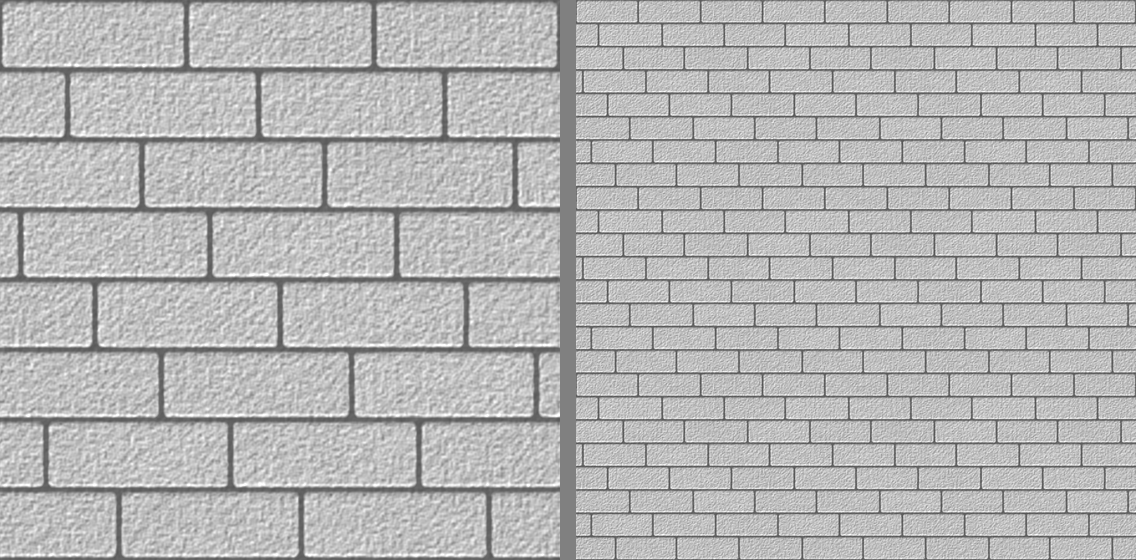
Left: one tile. Right: repeated 3 by 3.
Write a Shadertoy shader that draws this texture.

```glsl
// Pale grey stone bricks, three across and eight rows, with embossed grain and dark joints.

float hash(vec2 p) {
    return fract(sin(dot(p, vec2(127.1, 311.7))) * 43758.5453);
}

// Value noise that wraps after n cells
float noise(vec2 uv, float n) {
    vec2 p = uv * n, i = floor(p), f = fract(p);
    f = f * f * (3.0 - 2.0 * f);
    vec2 a = mod(i, n), b = mod(i + 1.0, n);
    return mix(mix(hash(a), hash(vec2(b.x, a.y)), f.x),
               mix(hash(vec2(a.x, b.y)), hash(b), f.x), f.y);
}

// Slope of the noise along one diagonal
float emboss(vec2 uv, float n) {
    vec2 offset = vec2(0.35, -0.35) / n;
    return noise(uv + offset, n) - noise(uv - offset, n);
}

// Position of an upright joint, slightly irregular
float joint(float i, float row) {
    return i + 0.03 * (hash(vec2(mod(i, 3.0) + 5.0, row + 17.0)) - 0.5);
}

void mainImage(out vec4 fragColor, in vec2 fragCoord) {
    vec2 uv = fragCoord / iResolution.xy;

    // Rows step sideways by three eighths of a brick
    float row = floor(uv.y * 8.0);
    float u = uv.x * 3.0 + fract((row + 1.0) * 0.375);
    float nearest = floor(u + 0.5);
    float brick = nearest - step(u, joint(nearest, row));
    float left = joint(brick, row), right = joint(brick + 1.0, row);

    // Rounded box distance, negative on the brick
    vec2 center = vec2((left + right) / 6.0, (row + 0.5) / 8.0);
    vec2 halfSize = vec2((right - left) / 6.0, 1.0 / 16.0) - 0.0048;
    vec2 rel = vec2(u / 3.0, uv.y) - center;
    float radius = 0.009;
    vec2 q = abs(rel) - halfSize + radius;
    float d = length(max(q, 0.0)) + min(max(q.x, q.y), 0.0) - radius;
    d += 0.0016 * (noise(uv, 128.0) - 0.5);

    // Stone face with fine grain
    float grain = 0.19 * emboss(uv, 150.0) + 0.13 * emboss(uv, 236.0);
    float stone = 0.75 + grain + 0.03 * (noise(uv, 32.0) - 0.5);
    stone += 0.015 * (hash(vec2(mod(brick, 3.0), row)) - 0.5);

    // Bevel: bright below and on the sides, shaded above
    vec2 normal = normalize(max(q, 1e-5)) * sign(rel);
    float rim = exp(-pow((d + 0.0042) / 0.0026, 2.0));
    stone += rim * (0.055 + dot(normal, vec2(-0.02, -0.115)));

    // Joints, with a softer edge along the top of each brick
    float mortar = 0.385 + 0.25 * grain;
    float soft = max(0.0026 + 0.0016 * max(normal.y, 0.0), 1.0 / iResolution.y);
    float face = 1.0 - smoothstep(-soft, soft, d);
    fragColor = vec4(vec3(mix(mortar, stone, face)), 1.0);
}
```
